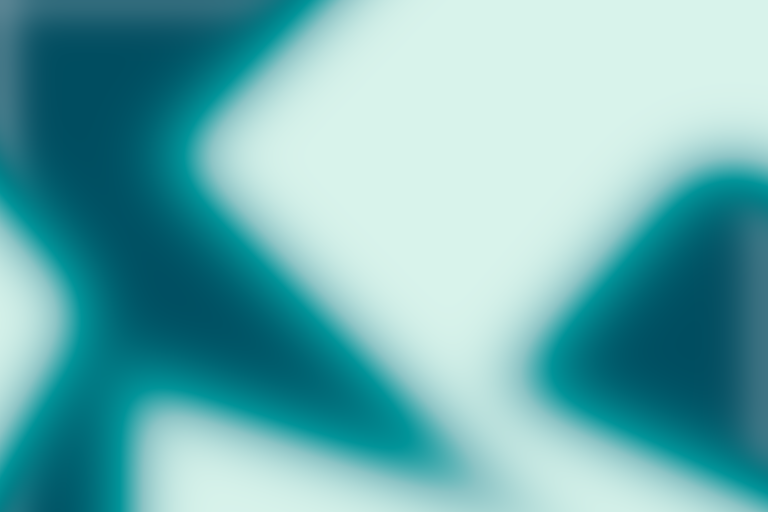
Write a Shadertoy shader that draws this background.

```glsl
const vec3 PALE = vec3(0.848, 0.953, 0.922);
const vec3 MIST = vec3(0.550, 0.770, 0.775);
const vec3 TEAL = vec3(0.005, 0.580, 0.600);
const vec3 DEEP = vec3(0.000, 0.300, 0.375);
const vec3 HAZE = vec3(0.480, 0.600, 0.650);

// Soft coverage of the half plane to the left of the line a -> b
float softSide(vec2 p, vec2 a, vec2 b, float blur) {
    vec2 dir = normalize(b - a);
    vec2 rel = p - a;
    float x = clamp((dir.x * rel.y - dir.y * rel.x) / blur, -5.0, 5.0);
    return 1.0 / (1.0 + exp(-1.6 * x - 0.07 * x * x * x));
}

// Soft corner with its tip at b, filled to the left of a -> b -> c
float softWedge(vec2 p, vec2 a, vec2 b, vec2 c, float blur) {
    return softSide(p, a, b, blur) * softSide(p, b, c, blur);
}

// Colour ramp from the open background to the core of the shapes
vec3 ramp(float depth) {
    vec3 col = mix(PALE, MIST, clamp(depth / 0.25, 0.0, 1.0));
    col = mix(col, TEAL, clamp((depth - 0.25) / 0.25, 0.0, 1.0));
    return mix(col, DEEP, clamp((depth - 0.5) / 0.5, 0.0, 1.0));
}

// Glow that fades away from a canvas border
float borderGlow(float dist, float width) {
    return exp(-dist * dist / (width * width));
}

void mainImage(out vec4 fragColor, in vec2 fragCoord) {
    vec2 size = vec2(1.5, 1.0);
    vec2 p = fragCoord / iResolution.xy * size;
    float blur = 0.069;

    // Left shape: what remains between three pale wedges
    float upper = softWedge(p, vec2(0.605, 1.0), vec2(0.307, 0.695), vec2(0.664, 0.326), blur);
    float side = softWedge(p, vec2(0.0, 0.0625), vec2(0.203, 0.40), vec2(0.0, 0.625), blur);
    float lower = softWedge(p, vec2(0.645, 0.146), vec2(0.234, 0.281), vec2(0.234, 0.0), blur);
    float leftShape = (1.0 - upper) * (1.0 - side) * (1.0 - lower);

    // Right shape: a corner cut off by a slanted base
    vec2 tip = vec2(1.018, 0.254);
    float rightShape = softWedge(p, vec2(1.62, 0.58), vec2(1.396, 0.691), tip, blur)
                     * softSide(p, tip, vec2(1.5, 0.036), blur);

    float depth = clamp(leftShape + rightShape, 0.0, 1.0);
    vec3 col = ramp(depth);

    // Grey haze where the dark cores meet the borders
    float haze = 0.55 * borderGlow(p.x, 0.055);
    haze = max(haze, 0.50 * borderGlow(size.x - p.x, 0.065));
    haze = 1.0 - (1.0 - haze) * (1.0 - 0.40 * borderGlow(size.y - p.y, 0.055));
    col = mix(col, HAZE, haze * smoothstep(0.6, 0.98, depth));

    fragColor = vec4(col, 1.0);
}
```
